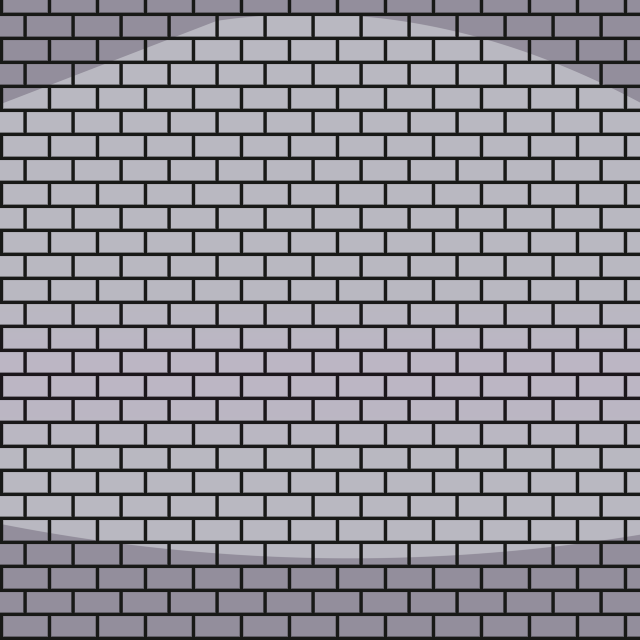
A Shadertoy shader for this pattern:

```glsl
// Grey-violet brick wall in running bond, lit by a wide arched pool of light.
#define BRICK_SIZE vec2(0.075, 0.0375)
#define WALL_ORIGIN vec2(0.0023, 0.0026)
#define ROW_SHIFT 0.492
#define MORTAR_WIDTH 0.0054
#define LIT_COLOR vec3(0.725, 0.722, 0.755)
#define SHADE_COLOR vec3(0.575, 0.555, 0.610)
#define MORTAR_COLOR vec3(0.095, 0.098, 0.092)
#define TINT_HEIGHT 0.41
#define TINT_COLOR vec3(0.012, -0.010, 0.014)

// Distance to the nearest mortar centre line, in canvas units.
float mortarDistance(vec2 p) {
    vec2 cell = (p - WALL_ORIGIN) / BRICK_SIZE;
    cell.x -= mod(floor(cell.y), 2.0) * ROW_SHIFT;
    vec2 toLine = abs(fract(cell + 0.5) - 0.5) * BRICK_SIZE;
    return min(toLine.x, toLine.y);
}

// Positive inside the light: a shallow bowl below, an arch with a straight left flank above.
float lightDepth(vec2 p) {
    float fromCrown = p.x - 0.482;
    float fromBowl = p.x - 0.547;
    float arch = 0.978 - 0.515 * fromCrown * fromCrown;
    float flank = 0.837 + 0.385 * p.x;
    float bowl = 0.1276 + 0.18 * fromBowl * fromBowl;
    return min(min(arch, flank) - p.y, p.y - bowl);
}

void mainImage(out vec4 fragColor, in vec2 fragCoord) {
    vec2 p = fragCoord / iResolution.y;
    float pixel = 1.0 / iResolution.y;

    // Brick faces, in light or shade
    float lit = smoothstep(-0.7 * pixel, 0.7 * pixel, lightDepth(p));
    vec3 color = mix(SHADE_COLOR, LIT_COLOR, lit);

    // Mortar, covered by its share of each pixel
    float edge = 0.5 * MORTAR_WIDTH - mortarDistance(p);
    float mortar = clamp(edge / pixel + 0.5, 0.0, 1.0);
    color = mix(color, MORTAR_COLOR, mortar);

    // Faint violet band across the wall
    float band = (p.y - TINT_HEIGHT) / 0.09;
    color += TINT_COLOR * exp(-band * band);

    fragColor = vec4(color, 1.0);
}
```
